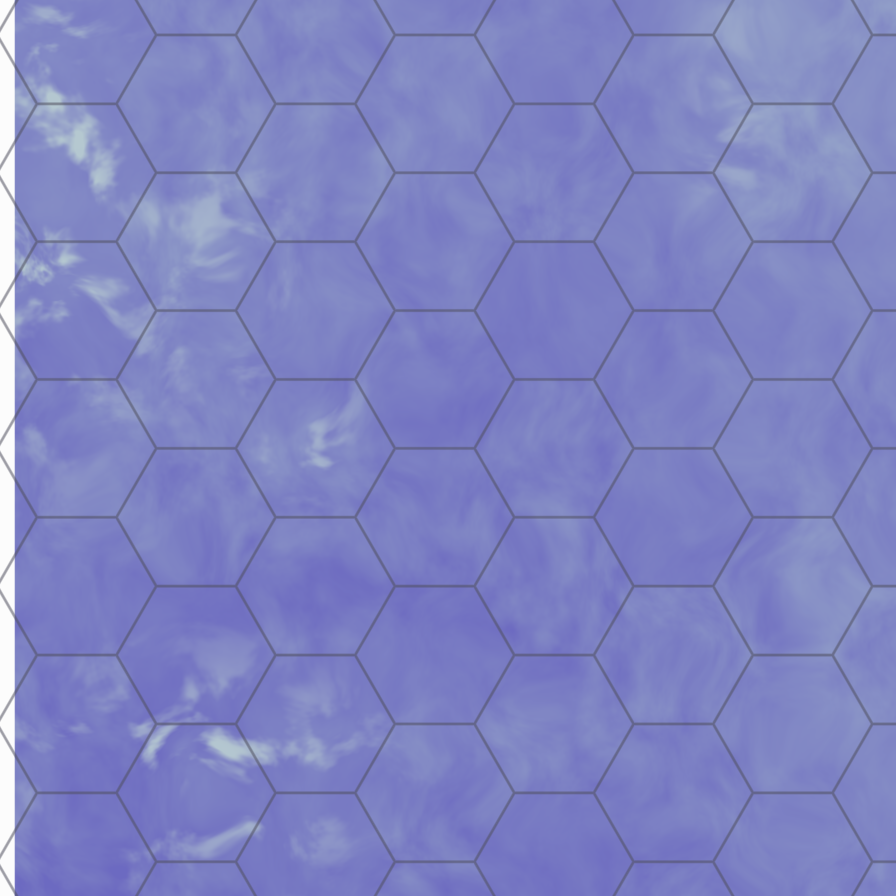
This pattern is drawn by a three.js fragment shader. Its source:

```glsl
// Thin grey hexagon grid over a mottled violet-blue sea with pale cloud wisps.
varying vec2 vUv;

const float ROOT3 = 1.7320508;
const float PITCH = 0.1538;                  // height of one hexagon
const vec2 ANCHOR = vec2(0.2188, 0.8841);    // centre of one hexagon
const float MARGIN = 0.0165;                 // blank strip on the left
const vec3 DEEP = vec3(0.425, 0.415, 0.755);
const vec3 PALE = vec3(0.575, 0.630, 0.785);
const vec3 CLOUD = vec3(0.730, 0.810, 0.820);
const vec3 PAPER = vec3(0.99);
const vec3 INK = vec3(0.31, 0.31, 0.37);

float hash(vec2 p) {
  vec3 q = fract(p.xyx * vec3(0.1031, 0.1030, 0.0973));
  q += dot(q, q.yzx + 33.33);
  return fract((q.x + q.y) * q.z);
}

float noise(vec2 p) {
  vec2 i = floor(p);
  vec2 f = fract(p);
  f = f * f * (3.0 - 2.0 * f);
  float low = mix(hash(i), hash(i + vec2(1.0, 0.0)), f.x);
  float high = mix(hash(i + vec2(0.0, 1.0)), hash(i + 1.0), f.x);
  return mix(low, high, f.y);
}

float fbm(vec2 p) {
  float sum = 0.0;
  float weight = 0.5;
  for (int i = 0; i < 4; i++) {
    sum += weight * noise(p);
    p = mat2(1.6, 1.2, -1.2, 1.6) * p + 17.3;
    weight *= 0.5;
  }
  return sum / 0.9375;
}

// Offset from the centre of the enclosing flat-topped hexagon of height 1
vec2 hexLocal(vec2 p) {
  vec2 period = vec2(ROOT3, 1.0);
  vec2 a = mod(p + 0.5 * period, period) - 0.5 * period;
  vec2 b = mod(p, period) - 0.5 * period;
  return dot(a, a) < dot(b, b) ? a : b;
}

float hexEdge(vec2 local) {
  vec2 q = abs(local);
  return 0.5 - max(q.y, dot(q, vec2(0.5 * ROOT3, 0.5)));
}

float patchAt(vec2 p, vec2 centre, vec2 radius) {
  vec2 d = (p - centre) / radius;
  return exp(-dot(d, d));
}

// Broad light and dark regions of the sea
float seaTone(vec2 p) {
  float top = smoothstep(0.58, 0.95, p.y);
  float right = smoothstep(0.65, 1.0, p.x);
  float corner = 1.0 - smoothstep(0.0, 0.5, length(p));
  return 0.33 + 0.22 * top + 0.20 * right - 0.22 * corner;
}

float cloudDensity(vec2 p) {
  float d = patchAt(p, vec2(0.06, 0.77), vec2(0.07, 0.24));
  d += 0.5 * patchAt(p, vec2(0.23, 0.70), vec2(0.10, 0.16));
  d += 0.5 * patchAt(p, vec2(0.35, 0.50), vec2(0.07, 0.06));
  d += 0.8 * patchAt(p, vec2(0.21, 0.14), vec2(0.19, 0.11));
  d += 0.4 * patchAt(p, vec2(0.82, 0.87), vec2(0.05, 0.12));
  return min(d, 1.0);
}

vec3 seaColour(vec2 p, float cellRandom) {
  vec2 warp = vec2(noise(p * 14.0), noise(p * 14.0 + 41.0)) - 0.5;
  vec2 q = p + 0.05 * warp;
  float density = cloudDensity(p);

  // Mottling, calmer in some hexagons than in others
  float mottle = fbm(q * vec2(34.0, 26.0)) - 0.5;
  float drift = noise(p * 6.0 + 9.0) - 0.5;
  float roughness = mix(0.30, 0.85, cellRandom);
  float tone = seaTone(p) + 0.14 * (cellRandom - 0.5);
  tone += roughness * mottle + 0.20 * drift + 0.12 * density;
  vec3 colour = mix(DEEP, PALE, clamp(tone, 0.0, 1.15));

  // Broken wisps of cloud
  float wisps = smoothstep(0.48, 0.82, fbm(q * vec2(24.0, 30.0) + 5.0));
  return mix(colour, CLOUD, clamp(1.25 * wisps * density, 0.0, 0.9));
}

void main() {
  vec2 grid = (vUv - ANCHOR) / PITCH;
  vec2 local = hexLocal(grid);
  vec2 cell = floor((grid - local) * vec2(2.0 / ROOT3, 2.0) + 0.5);

  vec3 sea = seaColour(vUv, hash(cell + 50.0));
  float inside = smoothstep(MARGIN - 0.001, MARGIN + 0.001, vUv.x);
  vec3 colour = mix(PAPER, sea, inside);

  // Soft outline shared by neighbouring hexagons
  float line = 1.0 - smoothstep(0.0004, 0.0026, hexEdge(local) * PITCH);
  gl_FragColor = vec4(mix(colour, INK, 0.55 * line), 1.0);
}
```
